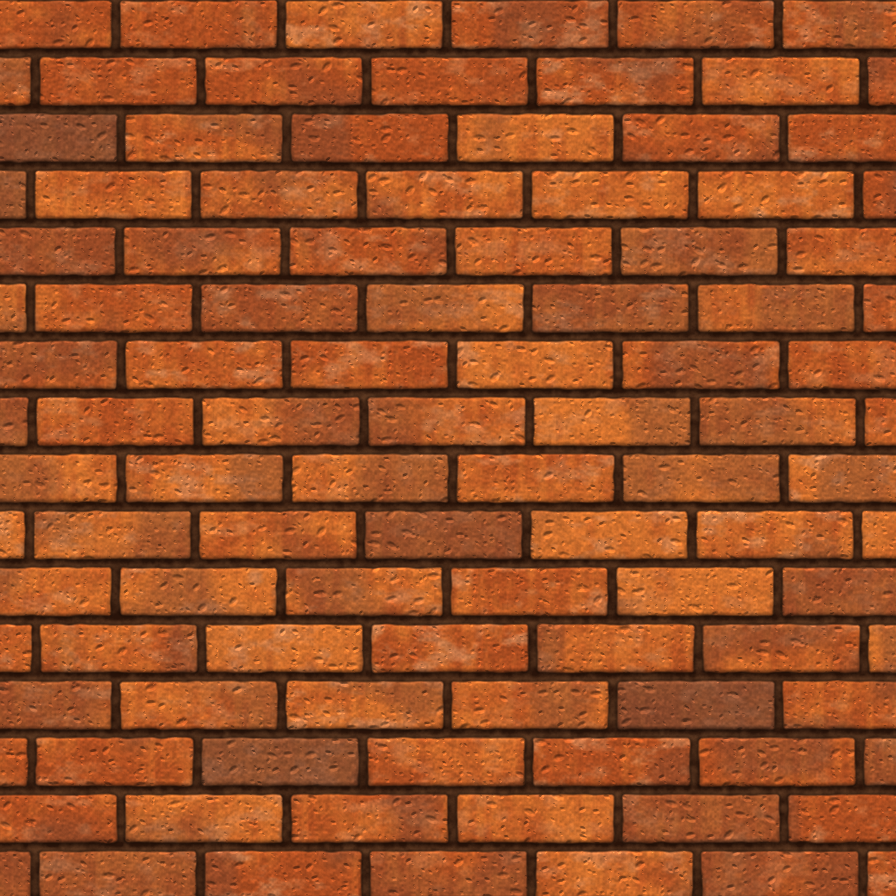
This texture is drawn by a three.js fragment shader. Its source:

```glsl
varying vec2 vUv;

#define ROWS 15.8
#define COLS 5.41
#define JOINT 0.083
#define SHIFT_EVEN 0.722
#define SHIFT_ODD 0.2
#define RELIEF 0.27
#define CLAY_RED vec3(0.67, 0.30, 0.13)
#define CLAY_ORANGE vec3(0.82, 0.44, 0.18)
#define CLAY_PALE vec3(0.80, 0.52, 0.34)
#define CLAY_BURNT vec3(0.45, 0.26, 0.18)
#define MORTAR_DARK vec3(0.16, 0.075, 0.035)
#define MORTAR_LIGHT vec3(0.36, 0.22, 0.13)

float hash(vec2 p) {
  return fract(sin(dot(p, vec2(127.1, 311.7))) * 43758.5453);
}

float noise(vec2 p) {
  vec2 i = floor(p), f = fract(p);
  f = f * f * (3.0 - 2.0 * f);
  return mix(mix(hash(i), hash(i + vec2(1.0, 0.0)), f.x),
             mix(hash(i + vec2(0.0, 1.0)), hash(i + 1.0), f.x), f.y);
}

float fbm(vec2 p) {
  float sum = 0.0, amp = 0.5;
  for (int i = 0; i < 4; i++) {
    sum += amp * noise(p);
    p = p * 2.03 + 5.7;
    amp *= 0.5;
  }
  return sum;
}

// Scattered, tilted oval hollows, 0 to 1 deep
float dents(vec2 p, float density) {
  vec2 cell = floor(p);
  float depth = 0.0;
  for (int j = -1; j <= 1; j++) {
    for (int i = -1; i <= 1; i++) {
      vec2 id = cell + vec2(float(i), float(j));
      vec2 d = p - id - 0.2 - 0.6 * vec2(hash(id), hash(id + 17.0));
      float tilt = (hash(id + 31.0) - 0.4) * 1.6;
      float c = cos(tilt), s = sin(tilt);
      d = vec2(c * d.x + s * d.y, (c * d.y - s * d.x) * 1.9);
      float radius = mix(0.15, 0.42, hash(id + 47.0));
      float hollow = 1.0 - smoothstep(0.35 * radius, radius, length(d));
      depth = max(depth, hollow * step(hash(id + 59.0), density));
    }
  }
  return depth;
}

// Height of the clay face
float relief(vec2 p, float kind) {
  float large = dents(p * vec2(3.0, 3.5), mix(0.65, 0.1, kind));
  float pores = dents(p * vec2(7.0, 8.0), mix(0.22, 0.5, kind));
  return 0.7 * fbm(p * 11.0) - 0.9 * large - 0.6 * pores;
}

float roundedBox(vec2 p, vec2 halfSize, float radius) {
  vec2 q = abs(p) - halfSize + radius;
  return length(max(q, 0.0)) + min(max(q.x, q.y), 0.0) - radius;
}

void main() {
  // Running bond, measured in course heights
  float course = (1.0 - vUv.y) * ROWS + 0.064;
  float row = floor(course);
  float shift = mix(SHIFT_EVEN, SHIFT_ODD, mod(row, 2.0));
  float along = vUv.x * COLS - shift - (hash(vec2(row, 3.0)) - 0.5) * 0.05;
  vec2 id = vec2(floor(along), row);
  float brickLength = ROWS / COLS;
  vec2 local = vec2((fract(along) - 0.5) * brickLength, 0.5 - fract(course));
  vec2 halfSize = vec2(brickLength, 1.0) * 0.5 - JOINT;

  float tone = hash(id + 11.3);
  float kind = hash(id + 23.9);
  vec2 grain = local + 20.0 * vec2(tone, kind);

  // Slightly ragged outline
  vec2 ragged = local + 0.03 * (vec2(noise(grain * 5.0), noise(grain * 5.0 + 9.0)) - 0.5);
  float edge = roundedBox(ragged, halfSize, 0.05);
  float face = 1.0 - smoothstep(-0.025, 0.025, edge);

  // Clay colour: per-brick tone, mottling and vertical streaks
  float mottle = fbm(grain * vec2(1.6, 2.2));
  float streak = noise(grain * vec2(8.0, 0.9));
  float rise = (vUv.y - 0.4) * 3.5;
  float warmth = 0.55 * tone + 0.9 * (mottle - 0.45) + 0.35 * (streak - 0.5) + 0.28 * exp(-rise * rise);
  vec3 clay = mix(CLAY_RED, CLAY_ORANGE, smoothstep(0.05, 0.85, warmth));
  float pale = smoothstep(0.45, 0.75, fbm(grain * vec2(2.5, 4.0) + 4.0));
  clay = mix(clay, CLAY_PALE, pale * mix(0.25, 0.75, hash(id + 37.1)));
  float burnt = smoothstep(0.78, 0.98, hash(id + 51.7));
  float scorch = smoothstep(0.5, 0.75, noise(grain * vec2(0.9, 0.7) + 8.0));
  clay = mix(clay, CLAY_BURNT, max(burnt * 0.7, scorch * 0.4));
  clay *= 0.9 + 0.2 * noise(grain * 24.0);

  // Light from above on hollows and rounded rim
  vec2 probe = vec2(-0.008, 0.022);
  float slope = relief(grain - probe, kind) - relief(grain + probe, kind);
  clay *= 1.0 + RELIEF * clamp(slope * 1.6, -1.5, 1.0);
  float rim = smoothstep(-0.085, -0.01, edge);
  float facing = local.y / halfSize.y;
  clay *= 1.0 + rim * (0.3 * facing * facing * facing - 0.08);

  // Gritty mortar, shaded beneath each course
  float depth = (fract(course + 0.5) - 0.5) / JOINT;
  float lit = 0.45 + 0.8 * depth * exp(-depth * depth);
  float grit = fbm(vUv * ROWS * 9.0) - 0.45;
  vec3 mortar = mix(MORTAR_DARK, MORTAR_LIGHT, clamp(lit + 1.1 * grit, 0.0, 1.0));
  mortar *= 0.72 + 0.28 * smoothstep(0.0, 0.07, edge);

  gl_FragColor = vec4(mix(mortar, clay, face), 1.0);
}
```
